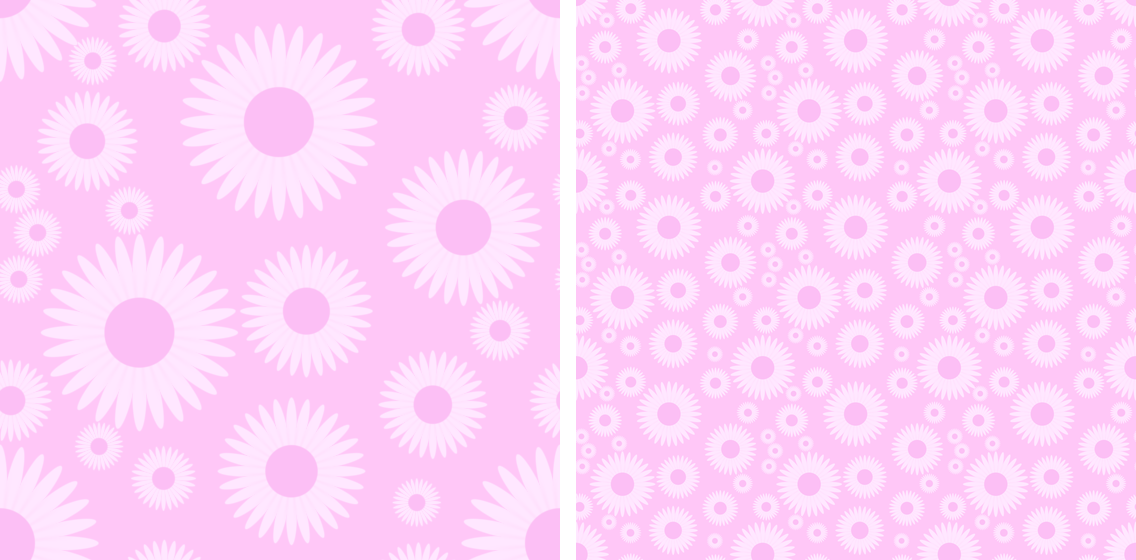
Left: one tile. Right: repeated 3 by 3.
Write a Shadertoy shader that draws this pattern.

```glsl
// Draws a seamless scatter of pale pink daisies in many sizes.

const int FLOWERS = 21;
const int LARGE_FLOWERS = 3;
const int TRIES = 48;
const float PETALS = 28.0;
const float TAU = 6.2831853;
const float EDGE = 0.0017; // half width of the soft edge, in canvas units

const vec3 GROUND = vec3(1.0, 0.78, 0.97);
const vec3 PETAL = vec3(1.0, 0.905, 1.0);
const vec3 FOLD = vec3(1.0, 0.85, 0.98);
const vec3 HEART = vec3(0.99, 0.75, 0.96);

// Integer hash giving two values in 0..1
vec2 hash2(uint n) {
    uvec2 h = uvec2(n, n + 7919u) * 747796405u + 2891336453u;
    h = ((h >> 15u) ^ h) * 277803737u;
    h = (h >> 13u) ^ h;
    return vec2(h & 65535u) / 65535.0;
}

// Shortest offset on the repeating canvas
vec2 wrapOffset(vec2 d) {
    return d - round(d);
}

// Coverage inside a signed distance
float cover(float d) {
    return 1.0 - smoothstep(-EDGE, EDGE, d);
}

// Approximate signed distance to an ellipse
float ellipse(vec2 p, vec2 axes) {
    float k = length(p / axes);
    return k * (k - 1.0) / max(length(p / (axes * axes)), 0.001);
}

// Evenly spread candidate spot with a little jitter
vec2 candidate(int n) {
    return fract(vec2(0.7549, 0.5698) * float(n) + 0.08 * hash2(uint(n)));
}

// Fills the list with centre (xy) and radius (z), largest first
void scatter(out vec3 flowers[FLOWERS]) {
    int spot = 1;
    for (int i = 0; i < FLOWERS; i++) {
        if (i < LARGE_FLOWERS) {
            flowers[i] = vec3(fract(vec2(0.0, 0.03) + vec2(0.249, 0.376) * float(i)), 0.176);
            continue;
        }
        float rest = 1.0 - float(i - LARGE_FLOWERS) / float(FLOWERS - LARGE_FLOWERS - 1);
        float radius = 0.045 + 0.095 * pow(rest, 1.5);
        flowers[i] = vec3(0.0);

        // Try spots, shrinking slowly, until one is free
        for (int t = 0; t < TRIES; t++) {
            vec2 centre = candidate(spot++);
            bool isFree = true;
            for (int j = 0; j < i; j++) {
                vec2 d = wrapOffset(centre - flowers[j].xy);
                float reach = 0.985 * (radius + flowers[j].z);
                if (dot(d, d) < reach * reach) {
                    isFree = false;
                    break;
                }
            }
            if (isFree) {
                flowers[i] = vec3(centre, radius);
                break;
            }
            radius = max(radius * 0.985, 0.043);
        }
    }
}

// Paints one daisy over the base colour
vec3 daisy(vec3 base, vec2 p, float radius) {
    float dist = length(p);
    float sector = TAU / PETALS;
    float angle = atan(p.y, p.x + 1e-6);
    float turn = angle - sector * round(angle / sector);

    // Petals: one ellipse per sector
    vec2 q = dist / radius * vec2(cos(turn), sin(turn));
    float petal = ellipse(q - vec2(0.6, 0.0), vec2(0.4, 0.073)) * radius;

    // Faint folds where neighbours overlap, fading toward the tips
    float side = turn / sector;
    float fold = smoothstep(0.15, 0.5, abs(side + 0.08));
    fold *= 0.4 * (1.0 - smoothstep(0.4, 0.8, dist / radius));
    vec3 color = mix(base, mix(PETAL, FOLD, fold), cover(petal));

    return mix(color, HEART, cover(dist - 0.355 * radius));
}

void mainImage(out vec4 fragColor, in vec2 fragCoord) {
    vec2 uv = fragCoord / iResolution.xy;
    vec3 flowers[FLOWERS];
    scatter(flowers);

    vec3 color = GROUND;
    for (int i = 0; i < FLOWERS; i++) {
        vec2 p = wrapOffset(uv - flowers[i].xy);
        float radius = flowers[i].z;
        if (radius > 0.0 && length(p) < radius + EDGE) {
            color = daisy(color, p, radius);
        }
    }
    fragColor = vec4(color, 1.0);
}
```
